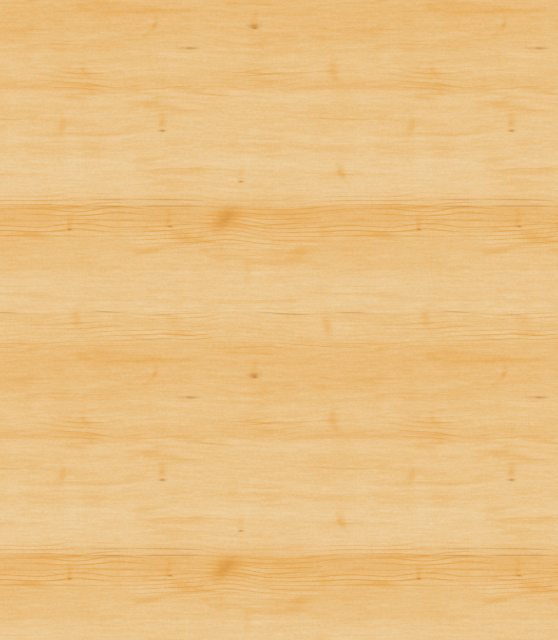
This texture is drawn by a WebGL 1 fragment shader. Its source:

```glsl
precision highp float;
// Pale maple boards: a seamless square tile of horizontal grain, seams, flecks and one knot.
uniform vec2 u_resolution;

#define TILE 0.5456        // tile side as a share of the canvas height
#define LIGHT_WOOD vec3(0.927, 0.793, 0.586)
#define DEEP_WOOD vec3(0.908, 0.692, 0.392)
#define DARK_MARK vec3(0.70, 0.42, 0.13)
#define GRAIN_LINES 70.0   // growth lines per tile, whole number
#define GRAIN_DEPTH 0.52
#define STREAK_DEPTH 0.50
#define FIBRE_DEPTH 0.30
#define HAIRLINE_DEPTH 0.36
#define BOARD_CONTRAST 0.96
#define FLECKS 13
#define FLECK_DEPTH 0.46

float hash(vec2 p) {
  vec3 q = fract(p.xyx * 0.1031);
  q += dot(q, q.yzx + 33.33);
  return fract((q.x + q.y) * q.z);
}

// Value noise that wraps after one tile.
float noise(vec2 uv, vec2 cells, float seed) {
  vec2 p = uv * cells, i = floor(p), f = fract(p);
  f = f * f * (3.0 - 2.0 * f);
  vec2 a = mod(i, cells) + seed, b = mod(i + 1.0, cells) + seed;
  return mix(mix(hash(a), hash(vec2(b.x, a.y)), f.x),
             mix(hash(vec2(a.x, b.y)), hash(b), f.x), f.y);
}

// Thin, long contour lines of stretched noise.
float hairline(vec2 uv, vec2 cells, float seed) {
  return 1.0 - smoothstep(0.02, 0.15, abs(noise(uv, cells, seed) - 0.5));
}

// Shortest offset between two points on the repeating tile.
vec2 wrapped(vec2 d) { return fract(d + 0.5) - 0.5; }
float blob(vec2 d, vec2 size) { d /= size; return exp(-dot(d, d)); }
float edge(float at, float v) { return smoothstep(at - 0.002, at + 0.002, v); }
float within(float a, float b, float soft, float v) {
  return smoothstep(a - soft, a + soft, v) * (1.0 - smoothstep(b - soft, b + soft, v));
}

// Depth of colour from the top of the tile to its foot.
float boardTone(float v) {
  float t = mix(0.55, 0.30, smoothstep(0.11, 0.17, v));
  t = mix(t, 0.60, smoothstep(0.18, 0.25, v));
  t = mix(t, 0.26, edge(0.258, v));
  t = mix(t, 0.12, smoothstep(0.38, 0.48, v));
  t = mix(t, 0.42, smoothstep(0.52, 0.585, v));
  t = mix(t, 0.76, edge(0.592, v));
  t = mix(t, 0.38, smoothstep(0.61, 0.75, v));
  t = mix(t, 0.20, edge(0.775, v));
  t = mix(t, 0.35, edge(0.896, v));
  return mix(t, 0.55, smoothstep(0.95, 1.0, v));
}

void main() {
  vec2 p = gl_FragCoord.xy / u_resolution.y;
  vec2 uv = fract(vec2(p.x, 1.0 - p.y) / TILE);

  // Grain bends gently and swerves around the knot.
  vec2 toKnot = wrapped(uv - vec2(0.645, 0.628));
  float wobble = noise(uv, vec2(4.0, 5.0), 3.0) - 0.5;
  vec2 g = uv + vec2(0.0, 0.016 * wobble);
  g.y += 0.35 * toKnot.y * blob(toKnot, vec2(0.07, 0.04));
  float v = uv.y + 0.004 * wobble;

  // Boards with long streaks, fine fibres and faint cross figure.
  float tone = mix(0.38, boardTone(v), BOARD_CONTRAST);
  float streak = 0.35 * noise(g, vec2(2.0, 26.0), 11.0)
               + 0.35 * noise(g, vec2(4.0, 72.0), 23.0)
               + 0.30 * noise(g, vec2(8.0, 150.0), 37.0);
  tone += STREAK_DEPTH * (streak - 0.5);
  tone += FIBRE_DEPTH * (noise(g, vec2(30.0, 230.0), 41.0) - 0.5);
  tone += FIBRE_DEPTH * (noise(uv, vec2(200.0, 279.0), 47.0) - 0.5);
  tone += 0.12 * (noise(uv, vec2(24.0, 7.0), 53.0) - 0.5);

  // Sparse hairlines, and wavy growth lines in the figured boards.
  float patchy = smoothstep(0.3, 0.8, noise(g, vec2(4.0, 30.0), 71.0));
  float hairs = hairline(g, vec2(3.0, 46.0), 59.0) + 0.7 * hairline(g, vec2(6.0, 64.0), 101.0);
  tone += HAIRLINE_DEPTH * (patchy * hairs - 0.14);
  float bend = 2.7 * noise(uv, vec2(3.0, 7.0), 61.0) + 1.3 * noise(uv, vec2(9.0, 20.0), 67.0);
  float wave = 0.5 + 0.5 * sin(6.28318 * (GRAIN_LINES * g.y + bend));
  float figured = 0.12 + within(0.20, 0.255, 0.015, v) + within(0.545, 0.70, 0.025, v)
                + 1.2 * within(0.90, 0.995, 0.012, v);
  tone += GRAIN_DEPTH * figured * (0.25 + patchy) * (pow(wave, 5.0) - 0.25);

  // Broken dark lines along the board seams.
  float worn = smoothstep(0.3, 0.85, noise(uv, vec2(13.0, 3.0), 79.0));
  float drift = v + 0.010 * (noise(uv, vec2(7.0, 2.0), 89.0) - 0.5);
  float seams = blob(vec2(0.0, v - 0.591), vec2(1.0, 0.0022))
              + 0.8 * blob(vec2(0.0, drift - 0.897), vec2(1.0, 0.0022))
              + 0.7 * blob(vec2(0.0, drift - 0.572), vec2(1.0, 0.0020));
  float mark = 0.32 * seams * (0.25 + worn);

  // Scattered upright flecks, some ending in a dark pip.
  float rough = 0.2 + 0.8 * noise(uv, vec2(70.0, 150.0), 83.0)
              + 0.6 * noise(uv, vec2(36.0, 36.0), 97.0);
  for (int i = 0; i < FLECKS; i++) {
    float n = float(i), side = hash(vec2(n, 9.0)) - 0.5;
    vec2 centre = fract(vec2(0.18, 0.36) + n * vec2(0.7549, 0.5698));
    vec2 d = wrapped(uv - centre) / mix(0.6, 1.2, hash(vec2(n, 5.0)));
    vec2 bent = vec2(d.x + side * (20.0 * d.y * d.y + 0.8 * d.y), d.y);
    tone += FLECK_DEPTH * rough * blob(bent, vec2(0.013, 0.034));
    float pip = blob(d - vec2(0.012 * side, 0.030), vec2(0.010, 0.004));
    mark += 0.5 * pip * step(0.45, hash(vec2(n, 13.0)));
  }

  // Feathered knot, a dark eye and a short resin streak.
  tone += 0.66 * rough * blob(toKnot + vec2(0.4 * toKnot.y, 0.0), vec2(0.046, 0.038));
  mark += 0.22 * rough * blob(toKnot + vec2(0.5 * toKnot.y, 0.0), vec2(0.018, 0.026));
  mark += 0.55 * rough * blob(wrapped(uv - vec2(0.728, 0.073)), vec2(0.018, 0.005));
  mark += 0.36 * rough * blob(wrapped(uv - vec2(0.537, 0.138)), vec2(0.032, 0.004));

  vec3 colour = mix(LIGHT_WOOD, DEEP_WOOD, clamp(tone, -0.15, 1.3));
  gl_FragColor = vec4(mix(colour, DARK_MARK, clamp(mark, 0.0, 0.75)), 1.0);
}
```
